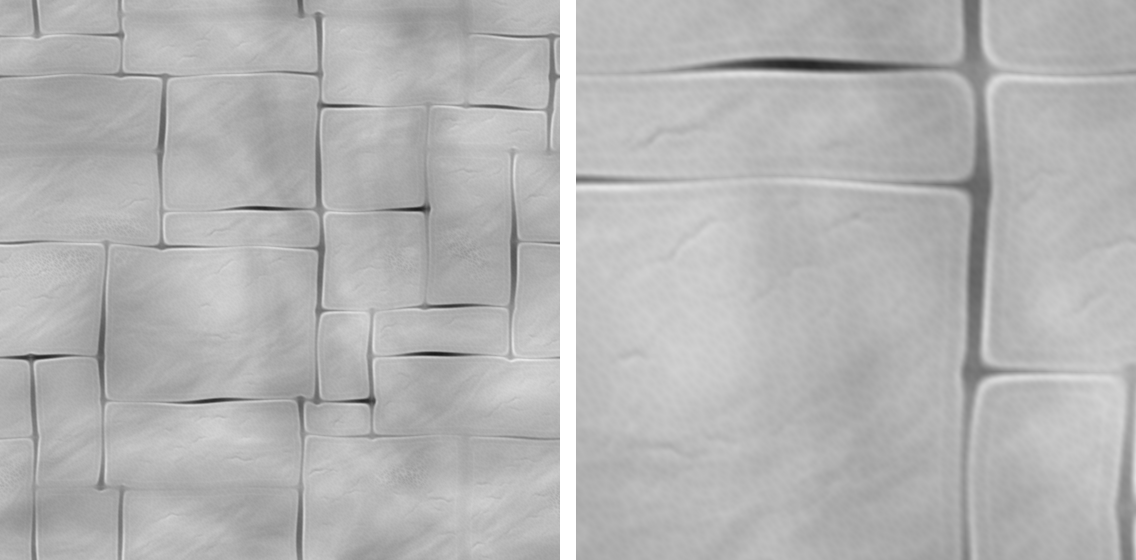
Left, the full canvas; right, a detail of the centre.
A three.js fragment shader for this texture map:

```glsl
// Grey dry-stone wall: a pinwheel lattice of jittered level and upright joints,
// blended by a soft minimum into grooves with lit rims, over stone faces made
// of layered sines, scattered slanting scratches and fine cellular pitting.

varying vec2 vUv;

const vec2 GRID = vec2(4.0, 6.0);      // stones across and up, both even
const float JITTER = 0.8;              // irregularity of the stone sizes
const float JOINT_BLEND = 0.0045;      // rounding of the stone corners
const float BEND = 0.0028;             // waviness of the joints
const float STONE_TONE = 0.721;
const float MOTTLE = 0.135;
const float RELIEF = 0.055;
const float SCRATCH = 0.10;
const float GRAIN = 0.032;
const float PITTING = 0.11;
const float LEVEL_DEPTH = 0.46;        // darkness of level joints
const float UPRIGHT_DEPTH = 0.25;      // darkness of upright joints
const float TAU = 6.2831853;

vec2 hash2(vec2 p) {
  vec3 q = fract(p.xyx * vec3(0.1031, 0.1030, 0.0973));
  q += dot(q, q.yzx + 33.33);
  return fract((q.xx + q.yz) * q.zy);
}

mat2 turn(float a) {
  return mat2(cos(a), sin(a), -sin(a), cos(a));
}

float layeredSines(vec2 p) {
  float sum = 0.0, amp = 0.5;
  for (int i = 0; i < 5; i++) {
    p = turn(0.9) * p * 1.7 + 1.1 * sin(p.yx * 0.8) + 2.3;
    sum += amp * sin(p.x) * sin(p.y);
    amp *= 0.5;
  }
  return sum;
}

// Distance to the nearest scattered point
float cellular(vec2 p) {
  vec2 cell = floor(p);
  float nearest = 2.0;
  for (int y = -1; y <= 1; y++)
    for (int x = -1; x <= 1; x++) {
      vec2 c = cell + vec2(x, y);
      nearest = min(nearest, length(c + hash2(c) - p));
    }
  return nearest;
}

// Short wavy scratches, light on one flank and dark on the other
float scratches(vec2 p, float width) {
  vec2 cell = floor(p);
  float sum = 0.0;
  for (int y = -1; y <= 1; y++)
    for (int x = -1; x <= 1; x++) {
      vec2 c = cell + vec2(x, y);
      vec2 h = hash2(c + 71.0);
      vec2 rel = turn((h.x - 0.5) * 1.1) * (p - c - hash2(c + 19.0));
      float s = rel.y + 0.04 * sin(rel.x * 8.0 + h.x * TAU) + 0.015 * sin(rel.x * 23.0 + h.y * TAU);
      s /= width;
      float reach = rel.x / mix(0.15, 0.42, h.y);
      sum -= (0.25 + s) * exp(-s * s - reach * reach) * smoothstep(0.0, 0.8, h.x);
    }
  return sum;
}

// Lattice point, pushed towards the ends of its range for uneven stones
vec2 node(vec2 v) {
  vec2 h = hash2(mod(v, GRID) + 27.0) * 2.0 - 1.0;
  return (v + 0.5 * JITTER * sign(h) * sqrt(abs(h))) / GRID;
}

// Returns distance from the groove edge, darkness and rim light
vec3 joints(vec2 p) {
  float total = 1e-20;
  vec2 look = vec2(0.0);
  for (int y = -1; y <= 2; y++)
    for (int x = -1; x <= 2; x++) {
      vec2 v = floor(p * GRID) + vec2(x, y);
      float level = 1.0 - mod(v.x + v.y, 2.0);
      vec2 dir = vec2(level, 1.0 - level);
      vec2 mid = node(v), a = mix(mid, node(v - dir), dir), b = mix(mid, node(v + dir), dir);
      vec2 rel = p - 0.5 * (a + b), h = hash2(mod(v, GRID) + 43.0);
      float along = dot(rel, dir);
      float across = dot(rel, dir.yx) + (h.x - 0.5) * 0.045 * along;
      float dist = length(vec2(across, max(abs(along) - 0.5 * dot(b - a, dir), 0.0)));

      // Each joint opens and closes along its length
      float wave = 0.5 + 0.5 * sin(along * 22.0 + h.x * TAU);
      float glint = 0.5 + 0.5 * sin(along * 37.0 + h.y * 40.0);
      float open = mix(0.3 + 0.7 * wave, wave * mix(0.4, 1.0, wave), level) * mix(0.45, 1.15, h.y);
      float present = smoothstep(0.02, 0.2, h.y);
      float halfWidth = mix(0.001, mix(0.006, 0.0038, level), open);
      float lit = smoothstep(-0.003, 0.003, mix(across, -across, level));
      float weight = exp((halfWidth - dist) / JOINT_BLEND);
      float depth = mix(UPRIGHT_DEPTH, LEVEL_DEPTH, level) * open + 0.02;
      look += weight * present * vec2(depth, mix(0.05, 0.13, lit) * (0.4 + 0.8 * glint));
      total += weight;
    }
  return vec3(-JOINT_BLEND * log(total), look / total);
}

float bell(float x, float width) {
  return exp(-x * x / (width * width));
}

void main() {
  vec2 bend = sin(vUv.yx * TAU * 3.0 + vec2(0.7, 2.1)) + 0.3 * sin(vUv.yx * TAU * 8.0 + vUv * TAU * 2.0);
  vec3 joint = joints(vUv + BEND * bend);
  float edge = joint.x;
  float face = smoothstep(0.004, 0.025, edge);

  // Stone face: soft mottling, slanted relief, scratches and pits
  vec2 slant = turn(-0.5) * vUv;
  float mottle = layeredSines(vUv * 8.0 + 3.0);
  vec2 flaky = slant * vec2(16.0, 34.0);
  float relief = layeredSines(flaky) - layeredSines(flaky + vec2(0.06, 0.25));
  float marks = scratches(slant * 13.0, 0.042) + 0.7 * scratches(slant * 23.0 + 7.3, 0.07);
  float pitted = smoothstep(0.4, 0.75, layeredSines(vUv * 5.0 + 11.0));
  float pits = cellular(turn(0.8) * vUv * vec2(130.0, 230.0)) - 0.5;

  float tone = STONE_TONE + MOTTLE * mottle;
  tone += face * (RELIEF * relief + SCRATCH * marks * clamp(0.55 + mottle, 0.15, 1.0));
  tone += pits * mix(GRAIN, PITTING, pitted * face);

  // Joint: shaded margin, faint inner line, lit rim and dark groove
  tone -= 0.055 * exp(-max(edge, 0.0) / 0.024);
  tone += 0.015 * bell(edge - 0.012, 0.002);
  tone += joint.z * bell(edge - 0.002, 0.0026);
  tone -= joint.y * (1.0 - smoothstep(-0.003, 0.002, edge));

  gl_FragColor = vec4(vec3(clamp(tone, 0.0, 1.0)), 1.0);
}
```
